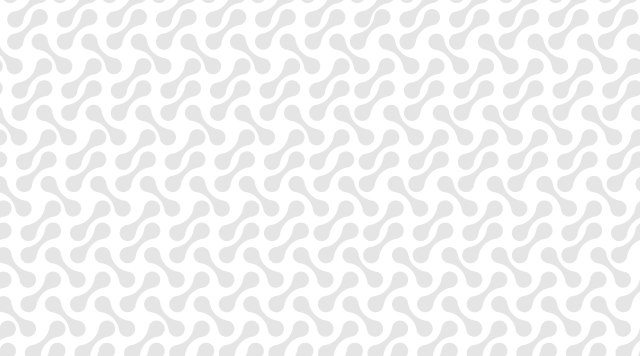
Give the GLSL for this pattern, as a WebGL 1 fragment shader.

```glsl
precision highp float;
// Pale grey dumbbells in diagonal rows, woven over white.

uniform vec2 u_resolution;

// Signed distance to a dumbbell along x: round ends joined by a concave neck.
float dumbbell(vec2 p) {
  vec2 q = abs(p);
  vec2 end = vec2(20.8, 0.0);
  vec2 neck = vec2(0.0, 28.9);
  bool besideNeck = q.x / end.x + q.y / neck.y < 1.0;
  return besideNeck ? 25.9 - length(q - neck) : length(q - end) - 9.7;
}

// One row of dumbbells; lean is 1 for falling and -1 for rising ones.
// Columns before shiftEnd sit slightly to the right.
float dumbbellRow(vec2 p, vec2 start, float lean, float shiftEnd) {
  vec2 q = p - start - vec2(lean, 1.0) * 14.7;
  float column = floor((q.x - 2.65) / 59.5 + 0.5);
  q.x -= column * 59.5 + 5.3 * (1.0 - step(shiftEnd, column));
  vec2 along = vec2(lean, 1.0) * 0.70711;
  return dumbbell(vec2(dot(q, along), dot(q, vec2(-along.y, along.x))));
}

void main() {
  // The canvas is 768 units wide, with y measured down from the top.
  float unitsPerPixel = 768.0 / u_resolution.x;
  vec2 p = vec2(gl_FragCoord.x, u_resolution.y - gl_FragCoord.y) * unitsPerPixel;

  // Each band holds one falling row and two nested rising rows.
  float d = 1000.0;
  for (int i = 0; i < 6; i++) {
    float band = float(i);
    bool shortBand = i == 4;
    vec2 start = vec2(42.4 + 5.3 * min(band, 4.0), -35.4 + 85.4 * band);
    if (i > 4) start.y -= 26.6;

    d = min(d, dumbbellRow(p, start, 1.0, -100.0));
    start.y += 29.4;
    d = min(d, dumbbellRow(p, start, -1.0, shortBand ? -100.0 : 8.0 - band));
    start.y += 26.6;
    if (!shortBand) d = min(d, dumbbellRow(p, start, -1.0, 7.0));
  }

  float coverage = clamp(0.5 - d / unitsPerPixel, 0.0, 1.0);
  gl_FragColor = vec4(mix(vec3(1.0), vec3(0.898), coverage), 1.0);
}
```
